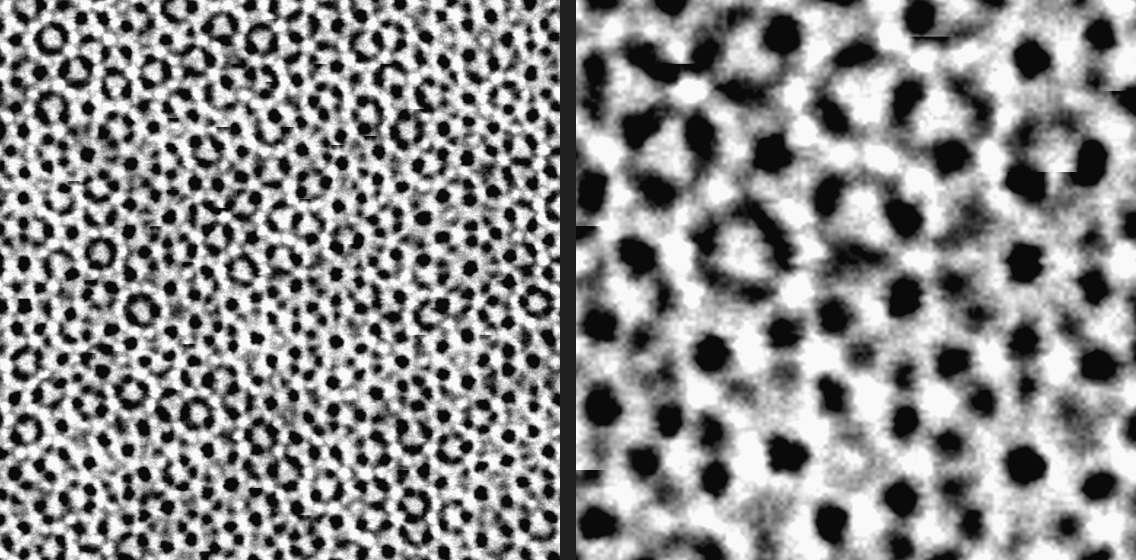
Left, the full canvas; right, a detail of the centre.
Give the GLSL for this pattern, as a Shadertoy shader.

```glsl
float hash(vec2 p) {
    vec3 q = fract(vec3(p.xyx) * 0.1031);
    q += dot(q, q.yzx + 33.33);
    return fract((q.x + q.y) * q.z);
}

float noise(vec2 p) {
    vec2 i = floor(p), f = fract(p);
    f = f * f * (3.0 - 2.0 * f);
    return mix(mix(hash(i), hash(i + vec2(1, 0)), f.x),
               mix(hash(i + vec2(0, 1)), hash(i + vec2(1, 1)), f.x), f.y);
}

// Disordered quasicrystal: five waves with golden-ratio overtones and undertones
float pitDepth(vec2 p) {
    float phase[5];
    for (int j = 0; j < 5; j++) {
        float k = float(j);
        float angle = k * 1.2566371;
        phase[j] = 6.2831853 * (26.5 * dot(p, vec2(cos(angle), sin(angle))) + hash(vec2(k, 7.0)));
        phase[j] += 4.5 * noise(p * 7.0 + 23.0 * k);
    }
    float depth = 0.0;
    for (int j = 0; j < 5; j++) {
        float slant = 1.0 + 0.25 * cos(2.0 * (float(j) * 1.2566371 - 0.4));
        depth += slant * cos(phase[j]);
        depth += 0.42 * cos(phase[(j + 2) % 5] + phase[(j + 3) % 5]);
        depth += 0.28 * cos(phase[(j + 1) % 5] + phase[(j + 4) % 5]);
    }
    return depth;
}

// Short scan dropouts with a flat upper edge and a fading tail
float dropout(vec2 p) {
    vec2 cell = p * vec2(34.0, 62.0);
    vec2 id = floor(cell), f = fract(cell);
    float aa = 62.0 / iResolution.y;
    float sides = smoothstep(0.0, 0.25, f.x) * smoothstep(1.0, 0.7, f.x);
    float tail = smoothstep(0.0, 0.9, f.y) * smoothstep(1.0, 1.0 - aa, f.y);
    return step(0.987, hash(id + 41.0)) * sides * tail;
}

void mainImage(out vec4 fragColor, in vec2 fragCoord) {
    vec2 uv = fragCoord / iResolution.xy;

    // Ragged contours and scanline jitter
    vec2 p = uv;
    p += 0.005 * (vec2(noise(uv * 100.0), noise(uv * 100.0 + 170.0)) - 0.5);
    p.x += 0.0025 * (noise(vec2(3.0, uv.y * 256.0)) - 0.5);

    // Surface height with patchy brightness and fine grain
    float height = 0.53 - 0.225 * pitDepth(p);
    height += 0.28 * (noise(uv * 16.0 + 9.0) - 0.5);
    height += 0.19 * (noise(uv * vec2(230.0, 280.0)) - 0.5);
    height += 0.19 * (noise(uv * 384.0 + 80.0) - 0.5);
    height -= 0.65 * dropout(uv);

    fragColor = vec4(vec3(clamp(height, 0.04, 0.975)), 1.0);
}
```
